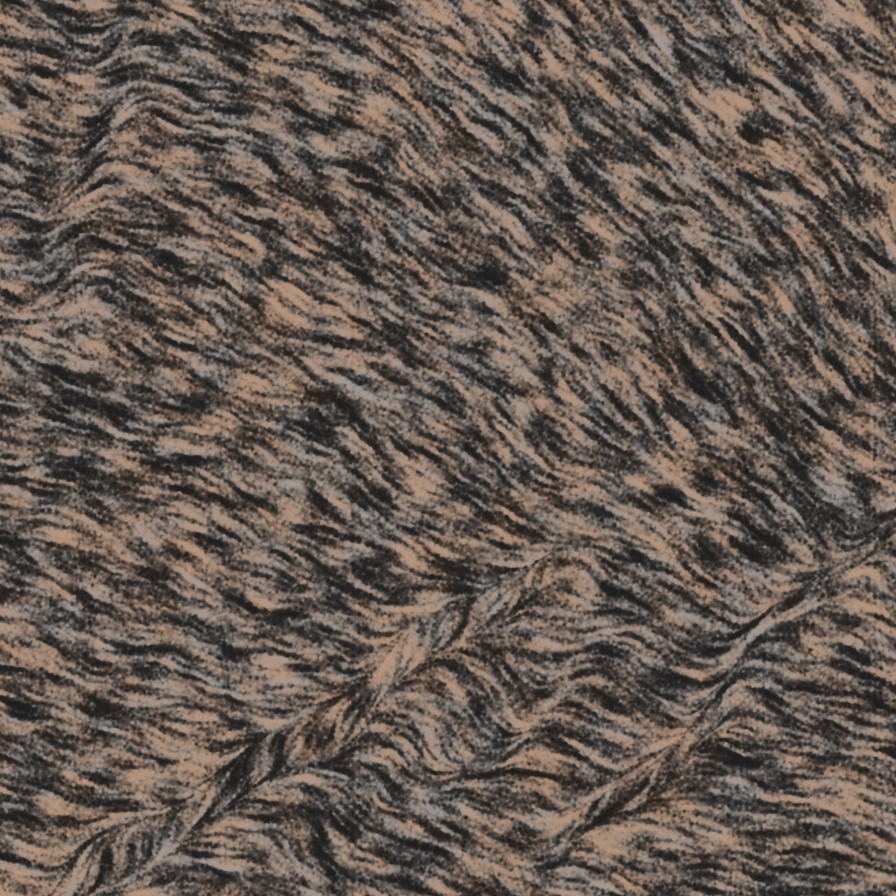
A WebGL 1 fragment shader for this texture:

```glsl
precision highp float;
// Polished gneiss-like granite: dark and salmon streaks that follow a bent flow field.
// Sparse cellular noise is averaged along the flow to draw out the grains, then
// its near-normal spread is turned into an even range of tones.
uniform vec2 u_resolution;

vec3 hash3(vec2 cell) {
  vec3 h = fract(cell.xyx * vec3(0.1031, 0.1030, 0.0973));
  h += dot(h, h.yxz + 33.33);
  return fract((h.xxy + h.yzz) * h.zyx);
}

// One soft light or dark blob per cell; the mean is zero.
float cellBlobs(vec2 p) {
  vec2 cell = floor(p);
  float sum = 0.0;
  for (int j = -1; j <= 1; j++) {
    for (int i = -1; i <= 1; i++) {
      vec2 c = cell + vec2(float(i), float(j));
      vec3 h = hash3(c + 17.0);
      vec2 d = p - c - h.xy;
      float falloff = max(0.0, 1.0 - dot(d, d));
      sum += (2.0 * h.z - 1.0) * falloff * falloff;
    }
  }
  return sum;
}

// Strength of a fold band around the segment from a to b.
float foldBand(vec2 p, vec2 a, vec2 b, float width) {
  vec2 ab = b - a;
  float t = clamp(dot(p - a, ab) / dot(ab, ab), 0.0, 1.0);
  float d = length(p - a - ab * t) / width;
  return exp(-d * d);
}

// Local direction of the streaks.
vec2 flow(vec2 p) {
  float angle = -0.30 - 0.55 * p.x * smoothstep(0.05, 0.65, p.y);

  // Broad and small undulations
  angle += 0.12 * sin(9.0 * p.x - 13.0 * p.y + 2.0 * sin(6.0 * p.y));
  angle += 0.14 * sin(41.0 * p.x + 27.0 * p.y + 1.5 * sin(33.0 * p.y));
  angle += 0.16 * sin(83.0 * p.y - 97.0 * p.x + 2.0 * sin(39.0 * p.x));

  // Fold bands, where the streaks turn steeply upward
  vec2 q = p + 0.012 * sin(vec2(27.0, 33.0) * p.yx + vec2(0.0, 1.7));
  angle += 1.50 * foldBand(q, vec2(0.08, 0.00), vec2(0.60, 0.36), 0.028);
  angle += 1.40 * foldBand(q, vec2(0.64, 0.05), vec2(1.02, 0.46), 0.024);
  angle += 0.95 * foldBand(q, vec2(0.50, 0.12), vec2(0.70, 0.30), 0.022);
  angle += 1.00 * foldBand(q, vec2(0.07, 0.66), vec2(0.14, 0.96), 0.026);
  angle -= 0.50 * foldBand(q, vec2(0.32, 0.03), vec2(0.58, 0.24), 0.035);
  return vec2(cos(angle), sin(angle));
}

void main() {
  vec2 p = gl_FragCoord.xy / u_resolution.y;

  // Average the grains along the flow, both ways from the point
  float streaks = cellBlobs(p * 185.0);
  float patches = cellBlobs(p * 80.0 + 71.0);
  float total = 1.0;
  for (int side = 0; side < 2; side++) {
    float way = 1.0 - 2.0 * float(side);
    vec2 q = p;
    for (int i = 1; i <= 6; i++) {
      q += way * 0.0036 * flow(q);
      float weight = 1.0 - float(i) / 7.0;
      streaks += weight * cellBlobs(q * 185.0);
      patches += weight * cellBlobs(q * 80.0 + 71.0);
      total += weight;
    }
  }
  streaks /= 0.193 * total;
  patches /= 0.28 * total;

  // Fine mineral speckle and faint large clouds
  float speckle = cellBlobs(p * 300.0 + 37.0) / 0.458;
  float clouds = cellBlobs(p * 20.0 + 5.0) / 0.458;

  // Even out the tones, from near black to pale stone
  float level = 0.74 * streaks + 0.42 * patches + 0.42 * speckle + 0.14 * clouds;
  float tone = 1.0 / (1.0 + exp(-1.6 * level));
  vec3 color = mix(vec3(0.128, 0.114, 0.107), vec3(0.67, 0.597, 0.548), tone);

  // Salmon feldspar in the pale patches, cool grey in the others
  float warmth = clamp(0.7 * patches + 0.5 * clouds, -1.5, 1.5);
  color += warmth * (0.2 + 0.8 * tone) * vec3(0.026, -0.008, -0.032);

  gl_FragColor = vec4(color, 1.0);
}
```
